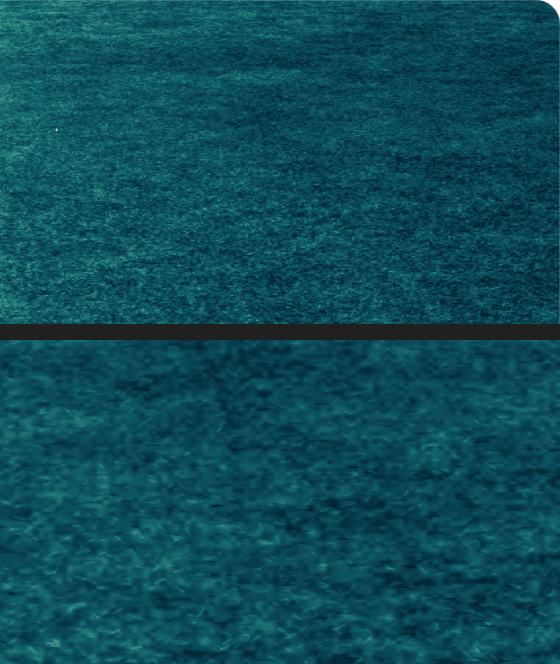
Top: the whole. Bottom: its middle third, enlarged.
This texture is drawn by a WebGL 1 fragment shader. Its source:

```glsl
precision highp float;
// A teal meadow seen at a low angle: stretched noise makes far streaks and
// near tufts, scattered slivers make lit blades and dark gaps, and one tone
// (0 dark to 6 glint) is coloured by a ramp. The top right corner is rounded.
uniform vec2 u_resolution;

#define LEFT_TONE 3.4
#define SIDE_FALL 1.95
#define PATCH_GAIN 1.6
#define STREAK_GAIN 1.4
#define CLUMP_GAIN 1.8
#define GRAIN_GAIN 2.9
#define SPECKLE_GAIN 2.6
#define BLADE_GAIN 2.5
#define GAP_GAIN 1.7
#define CORNER_RADIUS 0.075

float hash(vec2 p) {
  vec3 q = fract(vec3(p.xyx) * vec3(0.1031, 0.1030, 0.0973));
  q += dot(q, q.yzx + 33.33);
  return fract((q.x + q.y) * q.z);
}

// Value noise centred on zero
float noise(vec2 p) {
  vec2 i = floor(p), f = fract(p);
  f = f * f * (3.0 - 2.0 * f);
  float low = mix(hash(i), hash(i + vec2(1.0, 0.0)), f.x);
  float high = mix(hash(i + vec2(0.0, 1.0)), hash(i + 1.0), f.x);
  return mix(low, high, f.y) - 0.5;
}

float fbm(vec2 p) {
  float sum = 0.0, gain = 0.6;
  for (int i = 0; i < 4; i++) {
    sum += gain * noise(p);
    p = p * 2.03 + vec2(17.3, 9.1);
    gain *= 0.55;
  }
  return sum;
}

// One short random sliver per cell, turned within the given spread
float slivers(vec2 p, float density, float spread, float pixel) {
  p *= density;
  vec2 cell = floor(p);
  float cover = 0.0;
  float soft = 0.06 + pixel * density * 0.45;
  for (int j = -1; j <= 1; j++) {
    for (int i = -1; i <= 1; i++) {
      vec2 id = cell + vec2(float(i), float(j));
      vec2 root = id + vec2(hash(id + 3.7), hash(id + 41.2));
      float angle = (hash(id + 77.1) - 0.5) * spread;
      vec2 dir = vec2(cos(angle), sin(angle));
      vec2 r = p - root;
      float along = clamp(dot(r, dir), -0.3, 0.3);
      float dist = length(r - dir * along);
      float strength = pow(hash(id + 119.5), 4.0);
      cover = max(cover, strength * (1.0 - smoothstep(0.03, 0.1 + soft, dist)));
    }
  }
  return cover;
}

// Teal ramp from deep shade to glint
vec3 grassColour(float t) {
  vec3 c = mix(vec3(0.0, 0.12, 0.18), vec3(0.01, 0.17, 0.23), clamp(t * 0.7 + 1.0, 0.0, 1.0));
  c = mix(c, vec3(0.02, 0.23, 0.29), clamp(t, 0.0, 1.0));
  c = mix(c, vec3(0.04, 0.28, 0.34), clamp(t - 1.0, 0.0, 1.0));
  c = mix(c, vec3(0.05, 0.33, 0.38), clamp(t - 2.0, 0.0, 1.0));
  c = mix(c, vec3(0.08, 0.40, 0.42), clamp(t - 3.0, 0.0, 1.0));
  c = mix(c, vec3(0.13, 0.47, 0.46), clamp(t - 4.0, 0.0, 1.0));
  return mix(c, vec3(0.27, 0.60, 0.56), clamp((t - 5.0) * 0.5, 0.0, 1.0));
}

void main() {
  vec2 p = gl_FragCoord.xy / u_resolution.y;
  float pixel = 1.0 / u_resolution.y;
  float aspect = u_resolution.x / u_resolution.y;
  float depth = 1.0 - p.y;
  float near = smoothstep(-0.1, 0.9, depth);

  // Broad light: bright left and far edge, dark right
  float tone = LEFT_TONE - SIDE_FALL * p.x / aspect;
  tone += 0.8 * exp(-p.x * 9.0) + 0.6 * (1.0 - smoothstep(0.0, 0.2, depth));

  // Long shadow sloping up to the right
  float offset = (depth - 0.28 + 0.15 * p.x) / 0.05;
  float span = smoothstep(0.0, 0.4, p.x) * (1.0 - smoothstep(1.0, 1.6, p.x));
  tone -= 0.8 * span * exp(-offset * offset);

  // Flat patches and thin streaks, packed closer with distance
  float row = sqrt(depth + 0.04);
  tone += PATCH_GAIN * fbm(vec2(p.x * 2.6 + 4.0, row * 19.0));
  float pale = fbm(vec2(p.x * 4.5 + 31.0, row * 36.0 + 8.0));
  tone += 1.2 * smoothstep(0.14, 0.32, pale) * (1.0 - 0.7 * near);
  tone += STREAK_GAIN * noise(vec2(p.x * 12.0, row * 85.0));

  // Clumps, grain and speckle: thin far away, tufted close by
  vec2 bend = 0.004 * vec2(noise(p * 60.0), noise(p * 60.0 + 60.0));
  vec2 g = p + bend * near;
  float farClump = noise(g * vec2(26.0, 115.0));
  float nearClump = noise(g * vec2(32.0, 84.0) + 12.0);
  tone += CLUMP_GAIN * mix(0.9 * farClump, nearClump, near);
  float farGrain = noise(g * vec2(85.0, 205.0));
  float nearGrain = noise(g * vec2(88.0, 160.0) + 7.0);
  tone += GRAIN_GAIN * mix(0.75 * farGrain, 1.1 * nearGrain, near);
  tone += SPECKLE_GAIN * mix(0.75, 1.0, near) * noise(g * vec2(165.0, 240.0) + 23.0);

  // Sparse lit blades and level dark gaps, larger towards the viewer
  float fine = slivers(p * vec2(0.8, 1.2), 115.0, 2.2, pixel);
  float large = slivers(p * vec2(0.85, 1.15) + 5.0, 80.0, 2.6, pixel);
  float gaps = slivers(p * vec2(0.55, 1.35) + 9.0, 85.0, 0.5, pixel);
  tone += BLADE_GAIN * (mix(0.5, 0.8, near) * fine + near * large - 0.2 * near - 0.06);
  tone -= GAP_GAIN * (mix(0.6, 1.0, near) * gaps - 0.1);
  vec3 colour = grassColour(tone);

  // Pale speck in the grass and the rounded white corner
  float speck = length(p - vec2(0.175, 0.599)) - 0.003;
  colour = mix(colour, vec3(0.9, 0.97, 0.95), 1.0 - smoothstep(-pixel, pixel, speck));
  vec2 inset = max(p - vec2(aspect, 1.0) + CORNER_RADIUS, 0.0);
  float outside = length(inset) - CORNER_RADIUS;
  colour = mix(colour, vec3(1.0), smoothstep(-pixel, pixel, outside));
  gl_FragColor = vec4(colour, 1.0);
}
```
